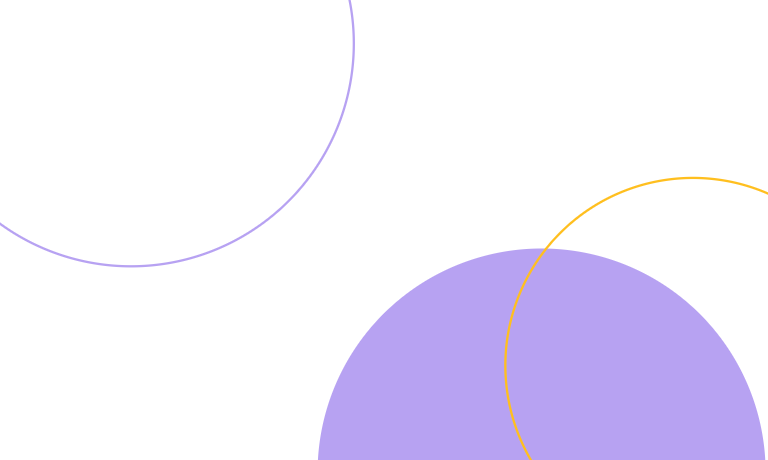
This background is drawn by a WebGL 2 fragment shader. Its source:

```glsl
#version 300 es
precision highp float;

uniform vec2 u_resolution;
out vec4 fragColor;

// Circles as (center x, center y, radius), in canvas widths
#define VIOLET_RING vec3(0.1706, 0.5423, 0.2901)
#define VIOLET_DISC vec3(0.7052, -0.0163, 0.2917)
#define GOLD_RING vec3(0.9023, 0.1230, 0.2443)
#define LINE_WIDTH 0.0030
#define PAPER vec3(1.0)
#define VIOLET vec3(0.718, 0.635, 0.949)
#define GOLD vec3(1.0, 0.749, 0.122)

float circleDistance(vec2 p, vec3 circle) {
    return length(p - circle.xy) - circle.z;
}

float ringDistance(vec2 p, vec3 circle) {
    return abs(circleDistance(p, circle)) - 0.5 * LINE_WIDTH;
}

// Coverage of a shape, smoothed across one pixel
float coverage(float dist, float pixel) {
    return clamp(0.5 - dist / pixel, 0.0, 1.0);
}

void main() {
    vec2 p = gl_FragCoord.xy / u_resolution.x;
    float pixel = 1.0 / u_resolution.x;

    // Layers from back to front
    vec3 color = PAPER;
    color = mix(color, VIOLET, coverage(ringDistance(p, VIOLET_RING), pixel));
    color = mix(color, VIOLET, coverage(circleDistance(p, VIOLET_DISC), pixel));
    color = mix(color, GOLD, coverage(ringDistance(p, GOLD_RING), pixel));

    fragColor = vec4(color, 1.0);
}
```
